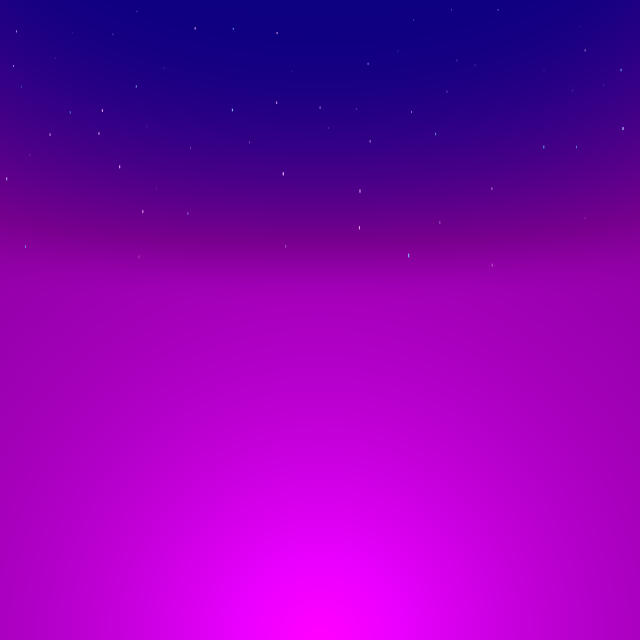
Give the GLSL for this background, as a WebGL 2 fragment shader.

```glsl
#version 300 es
precision highp float;
// Violet dusk: a deep blue sky over a magenta glow rising from the bottom centre.
// One warmth field (soft minimum of a curved sky ramp and a radial glow) sets
// the colour; small stars are scattered over the sky on a jittered grid.

uniform vec2 u_resolution;
out vec4 fragColor;

// Sky ramp, measured downward from the top edge
const float SKY_BASE = 0.05;
const float SKY_RISE = 2.95;
const float SKY_BOW = 0.15;       // how far the ramp lifts at the sides
const float HORIZON_DEPTH = 0.44;
const float HORIZON_BLEND = 0.07;

// Glow around the bottom centre
const vec2 GLOW_CENTER = vec2(0.5, 0.0);
const float GLOW_FLOOR = 0.52;
const float GLOW_RADIUS = 0.44;
const float GLOW_POWER = 1.3;

// Stars
const vec2 STAR_GRID = vec2(15.0, 16.0);
const vec2 STAR_SIZE = vec2(0.0008, 0.0014);
const float STAR_CHANCE = 0.85;
const vec3 STAR_PINK = vec3(1.0, 0.72, 1.0);
const vec3 STAR_BLUE = vec3(0.35, 0.75, 1.0);

float hash(vec2 p) {
    vec3 q = fract(vec3(p.xyx) * 0.1031);
    q += dot(q, q.yzx + 33.33);
    return fract((q.x + q.y) * q.z);
}

float softMin(float a, float b, float k) {
    float h = max(k - abs(a - b), 0.0) / k;
    return min(a, b) - 0.25 * k * h * h;
}

// 0 is night blue, 1 is full magenta
float warmth(vec2 uv) {
    float depth = 1.0 - uv.y;
    float side = 2.0 * uv.x - 1.0;
    float bow = SKY_BOW * side * side * max(1.0 - depth / HORIZON_DEPTH, 0.0);
    float sky = SKY_BASE + SKY_RISE * (depth + bow) * (depth + bow);
    float reach = distance(uv, GLOW_CENTER) / GLOW_RADIUS;
    float glow = mix(GLOW_FLOOR, 1.0, exp(-pow(reach, GLOW_POWER)));
    return softMin(sky, glow, HORIZON_BLEND);
}

vec3 duskColor(float w) {
    float blue = max(0.5 + 0.12 * w, w + 0.085);
    return vec3(w, 0.0, min(blue, 1.0));
}

// Star colour in rgb, coverage in a
vec4 star(vec2 uv) {
    vec2 cell = floor(uv * STAR_GRID);
    vec2 jitter = vec2(hash(cell + 17.0), hash(cell + 43.0));
    vec2 center = (cell + mix(vec2(0.12), vec2(0.88), jitter)) / STAR_GRID;
    float depth = 1.0 - center.y;

    // Stars thin out and stretch toward the horizon
    float chance = STAR_CHANCE * (1.0 - smoothstep(0.2, 0.48, depth));
    float present = step(hash(cell + 71.0), chance);
    float light = mix(0.2, 1.0, pow(hash(cell + 97.0), 1.5));
    vec2 size = STAR_SIZE * vec2(1.0, 1.0 + 2.0 * depth) * mix(0.6, 1.2, light);

    // Edges soften over one pixel
    vec2 pixel = 1.0 / u_resolution;
    vec2 cover = clamp((size - abs(uv - center)) / pixel + 0.5, 0.0, 1.0);
    vec3 tint = mix(STAR_PINK, STAR_BLUE, smoothstep(0.4, 1.0, hash(cell + 131.0)));
    return vec4(tint, present * light * cover.x * cover.y);
}

void main() {
    vec2 uv = gl_FragCoord.xy / u_resolution;
    vec3 color = duskColor(warmth(uv));
    vec4 s = star(uv);
    fragColor = vec4(mix(color, s.rgb, s.a), 1.0);
}
```
